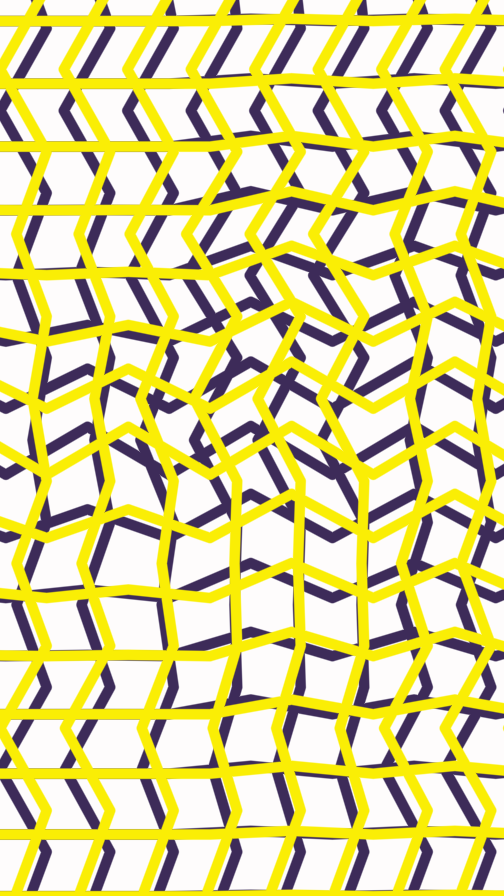
Write a WebGL 2 fragment shader that draws this pattern.

```glsl
#version 300 es
precision highp float;
// Two overlaid nets of zigzag ribbons, yellow above purple, on near-white.
// Each net bends a regular grid: every second vertex of a line is pushed
// sideways by a smooth field, so the folds swell and flatten over the canvas.

uniform vec2 u_resolution;
out vec4 outColor;

const vec3 PAPER  = vec3(0.995, 0.99, 0.99);
const vec3 YELLOW = vec3(0.98, 0.935, 0.02);
const vec3 PURPLE = vec3(0.24, 0.17, 0.35);

// Lengths are fractions of the canvas width, with y running downward.
const float HALF_WIDTH   = 0.0104;               // half the ribbon width
const vec2  PITCH        = vec2(0.126, 0.124);   // column and row spacing
const vec2  FIRST_LINE   = vec2(0.0926, 0.0417); // first column x, first row y
const vec2  FOLD_STEP    = vec2(0.162, 0.1634);  // spacing of folds along x, y
const vec2  FOLD_START   = vec2(0.0926, 0.301);  // position of an unmoved fold
const vec2  PURPLE_SHIFT = vec2(-0.081, 0.082);  // purple folds slide by this
const float COLUMN_PUSH  = 0.060;                // mean sideways fold depth
const float COLUMN_SWELL = 0.032;                // slow change of that depth
const float CENTER_SWELL = 0.058;                // extra change mid-canvas
const float ROW_PUSH     = 0.097;                // height of the row peaks
const float ROW_SAG      = 0.034;                // overall droop of the rows
const float TAU          = 6.2831853;

float segmentDistance(vec2 p, vec2 a, vec2 b) {
  vec2 ab = b - a;
  float t = clamp(dot(p - a, ab) / dot(ab, ab), 0.0, 1.0);
  return length(p - a - ab * t);
}

float bell(float x) {
  return exp(-x * x);
}

// Fold of a column; odd folds lean left by an amount that drifts down the canvas.
vec2 columnFold(float column, float fold, float shift) {
  float x = FIRST_LINE.x + column * PITCH.x;
  float y = FOLD_START.y + fold * FOLD_STEP.y;
  float middle = smoothstep(0.18, 0.45, x) * (1.0 - smoothstep(0.74, 0.88, x));
  float slow = (y - 0.139) * TAU / 1.308;
  float wave = (y - 0.139) * TAU / 1.644;
  float lean = COLUMN_PUSH + COLUMN_SWELL * cos(slow)
             + CENTER_SWELL * middle * (sin(wave) - 0.4 * sin(2.0 * wave));
  return vec2(x - lean * mod(fold, 2.0), y + shift);
}

// Fold of a row; odd folds rise to peaks, over a taller zone toward the right.
vec2 rowFold(float row, float fold, float shift) {
  float x = FOLD_START.x + fold * FOLD_STEP.x;
  float y = FIRST_LINE.y + row * PITCH.y;
  float spread = mix(0.21, 0.48, smoothstep(0.3, 0.55, x));
  float rise = ROW_PUSH * bell((y - 0.88) / spread);
  float sag = ROW_SAG * bell((y - 1.0) / 0.39);
  return vec2(x + shift, y + sag - rise * mod(fold, 2.0));
}

// Distance to the nearest ribbon axis, searching neighbouring lines and folds.
float netDistance(vec2 p, vec2 shift) {
  vec2 line = floor((p - FIRST_LINE) / PITCH);
  vec2 fold = floor((p - FOLD_START - shift) / FOLD_STEP);
  float d = 1.0;
  for (float i = -1.0; i <= 2.0; i++) {
    for (float k = -1.0; k <= 1.0; k++) {
      vec2 l = line + i;
      vec2 f = fold + k;
      d = min(d, segmentDistance(p, columnFold(l.x, f.y, shift.y),
                                    columnFold(l.x, f.y + 1.0, shift.y)));
      d = min(d, segmentDistance(p, rowFold(l.y, f.x, shift.x),
                                    rowFold(l.y, f.x + 1.0, shift.x)));
    }
  }
  return d;
}

float ribbon(float d) {
  float soft = 0.9 / u_resolution.x;
  return 1.0 - smoothstep(HALF_WIDTH - soft, HALF_WIDTH + soft, d);
}

void main() {
  vec2 p = vec2(gl_FragCoord.x, u_resolution.y - gl_FragCoord.y) / u_resolution.x;
  vec3 color = mix(PAPER, PURPLE, ribbon(netDistance(p, PURPLE_SHIFT)));
  color = mix(color, YELLOW, ribbon(netDistance(p, vec2(0.0))));
  outColor = vec4(color, 1.0);
}
```
